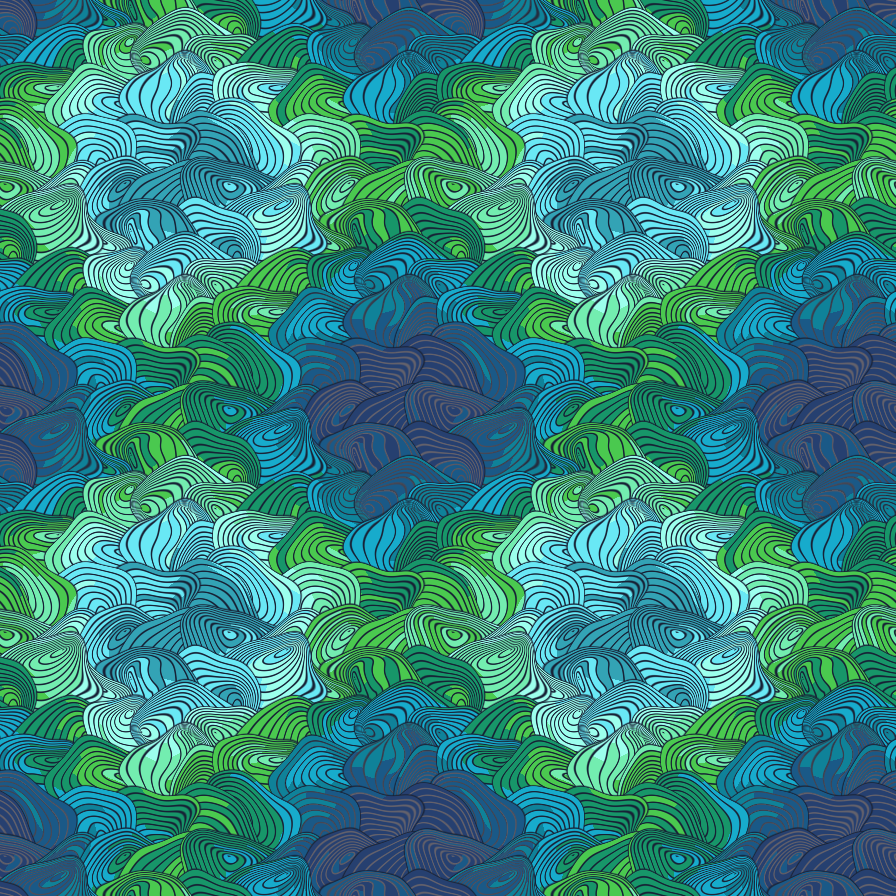
Write a three.js fragment shader that draws this pattern.

```glsl
// Overlapping curled locks, each filled with nested ink lines that fan out from an
// off-centre pivot. The line work wraps four times each way; a broader light-to-dark
// colour field wraps twice each way and tints every stripe from a ten-step ramp.
varying vec2 vUv;

const float TAU = 6.2831853;
const float LINE_TILES = 4.0;
const float COLOR_TILES = 2.0;
const vec2 CELLS = vec2(4.0, 5.0);      // locks per line tile
const float STRIPE_STEP = 0.0077;
const float LINE_HALF = 0.0008;
const float OUTLINE_HALF = 0.0011;
const vec3 INK = vec3(0.09, 0.13, 0.21);
const vec3 FADED_INK = vec3(0.39, 0.38, 0.42);

vec4 hash4(vec2 id, float seed) {
  vec4 k = vec4(127.1, 269.5, 419.2, 371.9);
  return fract(sin(id.x * k + id.y * k.wzxy + seed * k.yxwz + 3.7) * 4375.85);
}

vec2 rotate(vec2 p, float a) {
  float c = cos(a), s = sin(a);
  return vec2(c * p.x - s * p.y, s * p.x + c * p.y);
}

// Gentle wrapping bend that keeps the locks from being plain ellipses
vec2 bend(vec2 p) {
  vec2 q = p * TAU * LINE_TILES;
  return p + 0.0065 * vec2(sin(q.y * 2.0 + 2.0 * sin(q.x)), sin(q.x * 2.0 + 1.3 * cos(q.y)))
           + 0.0026 * sin(q.yx * 4.0 + vec2(0.7, 2.1));
}

// Brightness level, 0 to about 9: one light and one dark centre per colour tile
float colorField(vec2 p) {
  vec2 wave = cos(TAU * COLOR_TILES * (p - vec2(0.20, 0.79)));
  return 4.75 + 2.2 * wave.x + 2.5 * wave.y;
}

vec3 ramp(float level) {
  vec3 c = vec3(0.15, 0.25, 0.44);                              // navy
  c = mix(c, vec3(0.10, 0.35, 0.53), step(0.9, level));         // deep blue
  c = mix(c, vec3(0.06, 0.51, 0.60), step(1.9, level));         // sea blue
  c = mix(c, vec3(0.09, 0.67, 0.80), step(2.9, level));         // bright blue
  c = mix(c, vec3(0.09, 0.59, 0.41), step(3.7, level));         // deep green
  c = mix(c, vec3(0.29, 0.79, 0.31), step(4.7, level));         // leaf green
  c = mix(c, vec3(0.45, 0.93, 0.69), step(5.6, level));         // mint
  c = mix(c, vec3(0.61, 1.00, 0.93), step(6.4, level));         // pale foam
  c = mix(c, vec3(0.41, 0.91, 0.96), step(7.3, level));         // cyan
  return mix(c, vec3(0.20, 0.64, 0.71), step(8.6, level));      // teal
}

// Nested circles inside a disc, shrinking toward a pivot: 0 at the pivot, 1 at the rim
float nestedRing(vec2 p, vec2 pivot, float radius) {
  vec2 q = p - pivot;
  float gap = radius * radius - dot(pivot, pivot);
  float along = dot(q, pivot);
  return (along + sqrt(along * along + dot(q, q) * gap)) / gap;
}

// Ring value of a tilted, stretched disc whose inside is curled and whose rim stays put
float curledRing(vec2 p, float tilt, float twist, vec2 pivot, float radius) {
  vec2 local = rotate(p, tilt) / vec2(1.22, 0.95);
  local = rotate(local, twist * max(0.0, 1.0 - length(local) / radius));
  return nestedRing(local, pivot, radius);
}

float stroke(float d, float halfWidth, float px) {
  return 1.0 - smoothstep(halfWidth - 0.6 * px, halfWidth + 0.6 * px, d);
}

// One lock: rgb colour and coverage
vec4 lock(vec2 p, vec2 center, vec2 id, float px) {
  vec4 shape = hash4(id, 1.0);
  vec4 style = hash4(id, 2.0);
  float radius = mix(0.046, 0.056, shape.x);
  float tilt = (shape.y - 0.5) * 1.7;
  float twist = (style.x - 0.5) * 4.0;
  twist += sign(twist) * 2.0 * step(0.65, style.y);
  float reach = radius * mix(0.4, 0.85, shape.z);
  vec2 pivot = rotate(vec2(reach, 0.0), TAU * shape.w);

  // Ring value and its slope, so that strokes keep an even width
  vec2 e = vec2(0.0004, 0.0);
  vec2 q = p - center;
  float ring = curledRing(q, tilt, twist, pivot, radius);
  vec2 grad = vec2(curledRing(q + e.xy, tilt, twist, pivot, radius),
                   curledRing(q + e.yx, tilt, twist, pivot, radius)) - ring;
  float unit = e.x / max(length(grad), 1e-4);
  float rim = (1.0 - ring) * unit;

  // Stripes between the ink lines
  float count = floor((radius + reach) / STRIPE_STEP);
  float phase = ring * count;
  float spacing = unit / count;
  float stripe = min(floor(phase), count - 1.0);
  float slope = (style.z - 0.5) * 3.2;
  float level = colorField(mix(center, p, 0.3)) + slope * (stripe / count - 0.6);
  level += (hash4(id + stripe, 3.0).x - 0.5) * 0.7 + (style.w - 0.5) * 1.0;

  float lineDist = abs(fract(phase + 0.5) - 0.5) * spacing;
  float line = stroke(lineDist, min(LINE_HALF, 0.2 * spacing), px);
  float outline = stroke(abs(rim), OUTLINE_HALF, px);
  vec3 ink = mix(FADED_INK, INK, smoothstep(0.3, 3.6, level));
  vec3 color = mix(ramp(level), ink, line);
  color = mix(color, INK, outline);
  return vec4(color, smoothstep(-px, px, rim));
}

void main() {
  float px = max(fwidth(vUv.x), 0.0002);
  vec2 p = bend(vUv);
  vec2 grid = CELLS * LINE_TILES;
  vec2 home = floor(p * grid);
  vec3 color = INK;

  // Paint back to front: upper rows first, each row in its own direction
  for (int j = 2; j >= -2; j--) {
    float row = mod(home.y + float(j), CELLS.y);
    float direction = hash4(vec2(row, 9.0), 4.0).x < 0.5 ? -1.0 : 1.0;
    for (int i = -2; i <= 2; i++) {
      vec2 cell = home + vec2(float(i) * direction, float(j));
      vec2 id = mod(cell, CELLS);
      vec2 jitter = (hash4(id, 5.0).xy - 0.5) * vec2(0.45, 0.6);
      float stagger = fract(row * 0.4 + 0.05) - 0.5;
      vec2 center = (cell + 0.5 + jitter + vec2(stagger, 0.0)) / grid;
      vec4 layer = lock(p, center, id, px);
      color = mix(color, layer.rgb, layer.a);
    }
  }
  gl_FragColor = vec4(color, 1.0);
}
```
